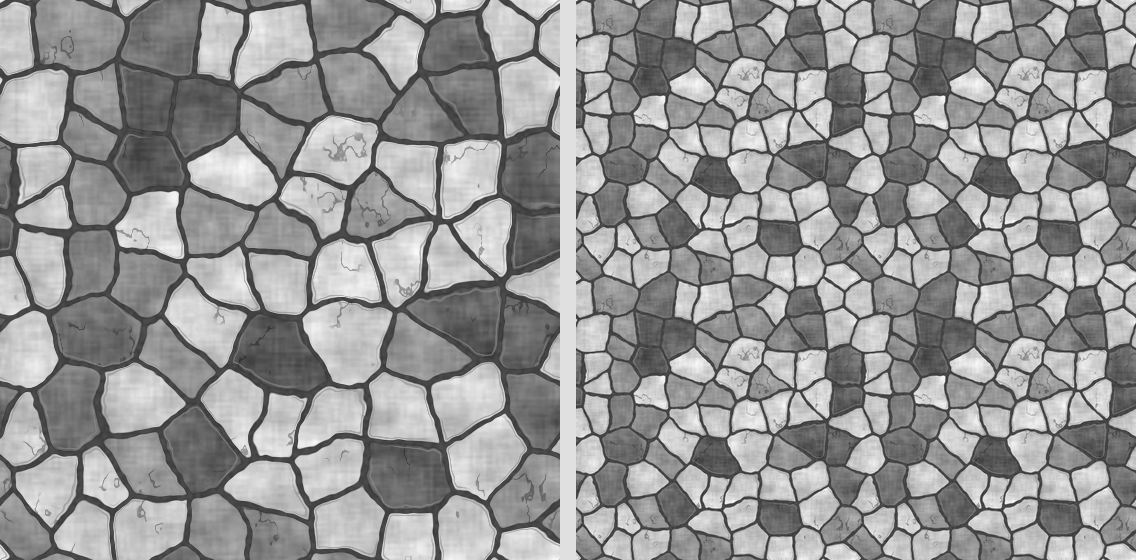
Left: one tile. Right: repeated 2 by 2.
Give the GLSL for this texture, as a three.js fragment shader.

```glsl
// Crazy paving: irregular grey flagstones with dark mortar joints, tiling.
#define GRID 9.0          // stones across the tile
#define JITTER 0.86       // irregularity of the stone layout
#define JOINT 0.043       // half width of the mortar, in stones
#define SOFT 0.013        // edge smoothing, in stones
#define LIGHT_SHARE 0.54  // share of pale stones
#define MID_SHARE 0.19    // share of mid grey stones
#define MOTTLE 0.34       // strength of the cloudy stain
#define FIBRE 0.11        // strength of the fine brushed grain
#define MORTAR 0.275      // mortar tone
#define SEED vec2(23.0, 71.0)

varying vec2 vUv;

vec2 hash2(vec2 p) {
  vec3 q = fract(vec3(p.xyx) * vec3(0.1031, 0.1030, 0.0973));
  q += dot(q, q.yzx + 33.33);
  return fract((q.xx + q.yz) * q.zy);
}

// Value noise that wraps after freq whole cells.
float noise(vec2 uv, vec2 freq, vec2 seed) {
  vec2 p = uv * freq;
  vec2 i = floor(p);
  vec2 f = fract(p);
  f = f * f * (3.0 - 2.0 * f);
  vec2 a = mod(i, freq) + seed;
  vec2 b = mod(i + 1.0, freq) + seed;
  float low = mix(hash2(a).x, hash2(vec2(b.x, a.y)).x, f.x);
  float high = mix(hash2(vec2(a.x, b.y)).x, hash2(b).x, f.x);
  return mix(low, high, f.y);
}

float fbm(vec2 uv, vec2 freq, vec2 seed) {
  float sum = 0.0;
  float amp = 0.5;
  for (int k = 0; k < 5; k++) {
    sum += amp * noise(uv, freq, seed);
    freq *= 2.0;
    seed += 19.0;
    amp *= 0.56;
  }
  return sum / 1.074;
}

vec2 stoneCentre(vec2 cell) {
  return cell + 0.5 + JITTER * (hash2(mod(cell, GRID) + SEED) - 0.5);
}

float smoothMin(float a, float b, float k) {
  float h = max(k - abs(a - b), 0.0) / k;
  return min(a, b) - 0.25 * h * h * k;
}

// Returns the wrapped stone id in xy and the distance to its border in z.
vec3 paving(vec2 p) {
  vec2 base = floor(p);
  vec2 home = base;
  vec2 toHome = vec2(0.0);
  float nearest = 8.0;
  for (int y = -1; y <= 1; y++) {
    for (int x = -1; x <= 1; x++) {
      vec2 cell = base + vec2(float(x), float(y));
      vec2 r = stoneCentre(cell) - p;
      if (dot(r, r) < nearest) {
        nearest = dot(r, r);
        toHome = r;
        home = cell;
      }
    }
  }
  float border = 8.0;
  for (int y = -2; y <= 2; y++) {
    for (int x = -2; x <= 2; x++) {
      if (x == 0 && y == 0) continue;
      vec2 r = stoneCentre(home + vec2(float(x), float(y))) - p;
      float edge = dot(0.5 * (toHome + r), normalize(r - toHome));
      border = smoothMin(border, edge, 0.045);
    }
  }
  return vec3(mod(home, GRID), border);
}

float stoneTone(vec2 id) {
  vec2 pick = hash2(id + SEED.yx + 5.0);
  float tone = 0.375;
  if (pick.x < LIGHT_SHARE) tone = 0.805;
  else if (pick.x < LIGHT_SHARE + MID_SHARE) tone = 0.585;
  else if (pick.x < LIGHT_SHARE + MID_SHARE + 0.07) tone = 0.47;
  return tone + 0.07 * (pick.y - 0.5);
}

void main() {
  // Bend the joints gently, then roughen them
  vec2 bend = vec2(noise(vUv, vec2(18.0), vec2(3.0)), noise(vUv, vec2(18.0), vec2(41.0))) - 0.5;
  vec2 rough = vec2(noise(vUv, vec2(80.0), vec2(7.0)), noise(vUv, vec2(80.0), vec2(53.0))) - 0.5;
  vec3 stone = paving(vUv * GRID + 0.20 * bend + 0.035 * rough);
  vec2 seed = stone.xy * 13.0 + 5.0;
  float inset = stone.z - JOINT;

  // Stone face: cloudy stain and crossed brushed grain
  float tone = stoneTone(stone.xy);
  float across = noise(vUv, vec2(30.0, 190.0), seed);
  float along = noise(vUv, vec2(170.0, 34.0), seed + 9.0);
  tone += MOTTLE * (fbm(vUv, vec2(16.0, 20.0), seed) - 0.5);
  tone += FIBRE * (0.5 * (across + along) - 0.5);

  // Sparse hairline cracks
  float vein = abs(fbm(vUv, vec2(12.0, 9.0), seed + 31.0) - 0.5);
  float crackMask = smoothstep(0.66, 0.80, noise(vUv, vec2(15.0), seed + 47.0));
  tone *= 1.0 - 0.32 * crackMask * (1.0 - smoothstep(0.004, 0.018, vein));

  // Broken chipped line just inside the edge
  float rimAt = 0.032 + 0.03 * (noise(vUv, vec2(40.0), seed) - 0.5);
  float rim = 1.0 - smoothstep(0.005, 0.018, abs(inset - rimAt));
  float rimMask = smoothstep(0.35, 0.60, noise(vUv, vec2(14.0), seed + 3.0));
  tone = mix(tone, 0.55, 0.6 * rim * rimMask);

  // Mortar, darkest where it meets the stone
  float mortar = MORTAR - 0.045 * smoothstep(-0.03, 0.0, inset);
  mortar += 0.07 * (noise(vUv, vec2(150.0), vec2(11.0)) - 0.5);
  tone = mix(mortar, tone, smoothstep(-SOFT, SOFT, inset));

  gl_FragColor = vec4(vec3(clamp(tone, 0.0, 1.0)), 1.0);
}
```
